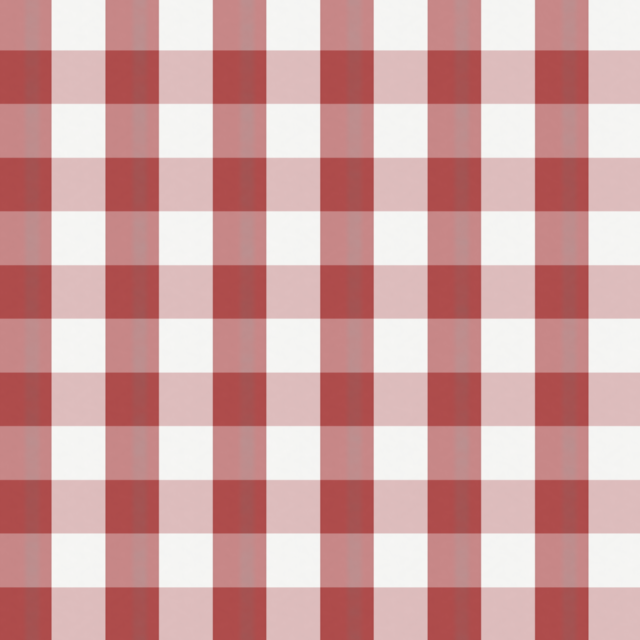
A Shadertoy shader for this pattern:

```glsl
// Red and white gingham cloth: crossed bands with faint dye fading in the upright ones
#define PERIOD 0.1678
#define BAND_WIDTH 0.0835
#define BAND_START vec2(-0.0030, -0.0013)
#define EDGE_SOFTNESS 0.0016
#define FADE_SHIFT vec3(-0.042, 0.028, 0.028)
#define MOTTLE 0.006
#define CLOTH vec3(0.960, 0.960, 0.953)
#define ACROSS vec3(0.866, 0.738, 0.738)
#define UPRIGHT vec3(0.780, 0.530, 0.530)
#define CROSSING vec3(0.682, 0.298, 0.295)

// Signed offset from the centre line of the nearest band, on each axis
vec2 bandOffset(vec2 p) {
    vec2 centre = BAND_START + 0.5 * BAND_WIDTH;
    return mod(p - centre + 0.5 * PERIOD, PERIOD) - 0.5 * PERIOD;
}

// Layered sines, roughly -1 to 1
float softNoise(vec2 p) {
    float sum = 0.0;
    float weight = 0.5;
    for (int i = 0; i < 4; i++) {
        sum += weight * sin(p.x + 1.7 * sin(p.y)) * cos(p.y - 1.3 * sin(0.7 * p.x));
        p = mat2(1.2, 1.4, -1.4, 1.2) * p + 2.3;
        weight *= 0.6;
    }
    return sum;
}

void mainImage(out vec4 fragColor, in vec2 fragCoord) {
    vec2 uv = fragCoord / iResolution.xy;
    vec2 offset = bandOffset(uv);

    // Band coverage
    vec2 soft = max(vec2(EDGE_SOFTNESS), 0.75 / iResolution.xy);
    vec2 edge = abs(offset) - 0.5 * BAND_WIDTH;
    vec2 band = 1.0 - smoothstep(-soft, soft, edge);

    // Weave of the two bands
    vec3 lightRow = mix(CLOTH, UPRIGHT, band.x);
    vec3 darkRow = mix(ACROSS, CROSSING, band.x);
    vec3 color = mix(lightRow, darkRow, band.y);

    // Greyer strip right of each upright centre, uneven along its length
    float strip = offset.x / BAND_WIDTH - 0.14;
    float uneven = 0.85 + 0.35 * softNoise(uv * vec2(37.0, 61.0));
    float fade = (1.0 - smoothstep(0.06, 0.20, abs(strip))) * uneven;
    color += FADE_SHIFT * fade * band.x;

    // Slightly darker upright seams and soft mottling
    float seam = exp(-pow(edge.x / 0.0022, 2.0));
    color -= 0.022 * seam * band.x;
    color += MOTTLE * softNoise(uv * 140.0) * vec3(1.0, 0.8, 0.8);

    fragColor = vec4(clamp(color, 0.0, 1.0), 1.0);
}
```
